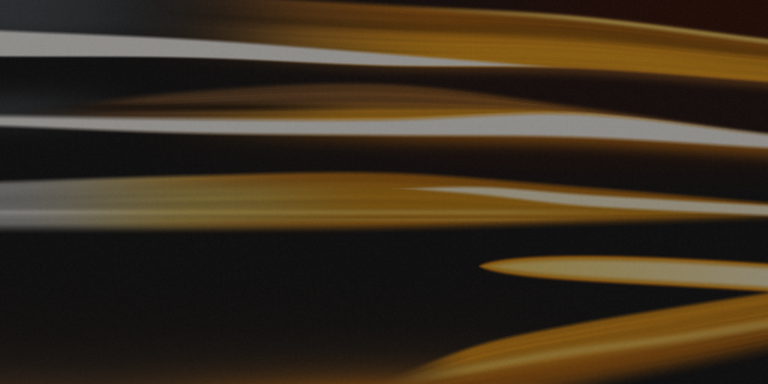
This background is drawn by a WebGL 1 fragment shader. Its source:

```glsl
precision highp float;
uniform vec2 u_resolution;

#define BLACK vec3(0.068, 0.064, 0.064)
#define EMBER vec3(0.135, 0.055, 0.035)
#define STEEL vec3(0.20, 0.215, 0.225)
#define BROWN vec3(0.25, 0.175, 0.11)
#define AMBER vec3(0.41, 0.24, 0.055)
#define GOLD vec3(0.51, 0.345, 0.07)
#define PALE vec3(0.55, 0.47, 0.24)
#define WHITE vec3(0.56, 0.552, 0.54)
#define STREAKS 0.30
#define GRAIN 0.012

float hash(vec2 p) {
  return fract(sin(dot(p, vec2(127.1, 311.7))) * 43758.5453);
}

float noise(vec2 p) {
  vec2 i = floor(p), f = fract(p);
  f = f * f * (3.0 - 2.0 * f);
  return mix(mix(hash(i), hash(i + vec2(1, 0)), f.x),
             mix(hash(i + vec2(0, 1)), hash(i + vec2(1, 1)), f.x), f.y);
}

// Cubic interpolation weight of a knot at distance t
float weight(float t) {
  t = abs(t);
  if (t < 1.0) return 1.0 + t * t * (1.5 * t - 2.5);
  return t < 2.0 ? 2.0 + t * (-4.0 + t * (2.5 - 0.5 * t)) : 0.0;
}

// Smooth curve through five evenly spaced heights
float curve(float x, float a, float b, float c, float d, float e) {
  float s = 4.0 * clamp(x, 0.0, 1.0);
  return (2.0 * a - b) * weight(s + 1.0) + a * weight(s) + b * weight(s - 1.0)
       + c * weight(s - 2.0) + d * weight(s - 3.0) + e * weight(s - 4.0)
       + (2.0 * e - d) * weight(s - 5.0);
}

// Soft-edged region between two heights
float span(float y, float lo, float hi, float softLo, float softHi) {
  return smoothstep(lo - softLo, lo + softLo, y)
       * (1.0 - smoothstep(hi - softHi, hi + softHi, y));
}

float line(float y, float center, float width) {
  float d = (y - center) / width;
  return exp(-d * d);
}

// Fine fibres that follow a band; q runs across it
float fibres(float x, float q) {
  float n = 0.6 * noise(vec2(x * 2.5, q * 8.0)) + 0.4 * noise(vec2(x * 4.0, q * 21.0));
  return 1.0 + STREAKS * (n - 0.5);
}

void main() {
  vec2 uv = gl_FragCoord.xy / u_resolution;
  float x = uv.x, y = uv.y;
  float right = max(2.0 * x - 1.0, 0.0);
  float warm = smoothstep(0.15, 0.75, x);

  // Dark ground, smoke at the upper left, ember at the upper right
  vec3 col = BLACK;
  col = mix(col, STEEL, 0.75 * (1.0 - smoothstep(0.0, 0.38, x)) * smoothstep(0.84, 0.95, y));
  col = mix(col, STEEL, 0.5 * (1.0 - smoothstep(0.0, 0.22, x)) * line(y, 0.715, 0.05));
  col = mix(col, EMBER, 0.9 * smoothstep(0.5, 0.9, x) * smoothstep(0.82, 0.93, y));
  col = mix(col, EMBER, 0.35 * warm * smoothstep(0.48, 0.6, y));

  // Upper fan with a bright ridge and a white wedge
  float hi = curve(x, 1.08, 1.02, 0.987, 0.956, 0.896);
  float lo = curve(x, 0.852, 0.849, 0.829, 0.823, 0.788);
  float q = (y - lo) / (hi - lo);
  vec3 fill = mix(BROWN, mix(GOLD, AMBER, smoothstep(0.3, 0.85, q)), smoothstep(0.2, 0.62, x));
  fill *= fibres(x, q) * (1.0 - 0.22 * line(q, 0.7, 0.15));
  col = mix(col, fill, span(y, lo, hi, 0.008, 0.01) * smoothstep(0.14, 0.42, x));
  col = mix(col, PALE, 0.85 * line(y, hi - 0.004, 0.007) * smoothstep(0.45, 0.8, x));
  col = mix(col, GOLD, 0.6 * line(q, 0.28, 0.1) * smoothstep(0.4, 0.75, x));
  float top = curve(x, 0.927, 0.904, 0.867, 0.825, 0.77);
  col += AMBER * 0.35 * warm * line(y, lo - 0.004, 0.018) * (1.0 - smoothstep(lo, lo + 0.01, y));
  col = mix(col, WHITE, smoothstep(0.0, 0.014, top - y) * smoothstep(-0.004, 0.006, y - lo));

  // Second fan over a long white ribbon
  hi = curve(x, 0.703, 0.760, 0.779, 0.721, 0.648);
  top = curve(x, 0.698, 0.690, 0.688, 0.703, 0.650);
  lo = curve(x, 0.672, 0.654, 0.648, 0.643, 0.615);
  q = (y - top) / max(hi - top, 0.01);
  fill = mix(GOLD, mix(BROWN, AMBER, 0.45 * warm), smoothstep(0.0, 0.6, q));
  fill = mix(BROWN, fill, smoothstep(0.15, 0.5, x)) * fibres(x, q + 7.0);
  fill *= 1.0 - 0.5 * line(y, 0.721, 0.012) * (1.0 - smoothstep(0.3, 0.5, x));
  col = mix(col, fill, span(y, lo, hi, 0.01, 0.012) * smoothstep(0.0, 0.2, x));
  col = mix(col, AMBER, 0.8 * warm * line(y, lo, 0.03) * step(y, top));
  col = mix(col, WHITE, span(y, lo, top, 0.008, 0.01));

  // Middle veil, grey at the left and gold at the right
  hi = curve(x, 0.526, 0.542, 0.549, 0.513, 0.471);
  lo = curve(x, 0.406, 0.406, 0.409, 0.422, 0.437);
  q = (y - lo) / (hi - lo);
  fill = mix(WHITE * 0.68, mix(PALE * 0.8, GOLD * 0.9, smoothstep(0.25, 0.52, x)), smoothstep(0.0, 0.28, x));
  fill = mix(fill, AMBER, 0.8 * smoothstep(0.6, 1.0, q) * smoothstep(0.1, 0.4, x));
  fill = mix(fill, AMBER, 0.6 * (1.0 - smoothstep(0.0, 0.3, q)) * smoothstep(0.1, 0.4, x));
  col = mix(col, fill * fibres(x, q * 0.6 + 13.0), span(y, lo, hi, 0.018, 0.009));
  col = mix(col, mix(WHITE, PALE, smoothstep(0.0, 0.3, x)), 0.55 * line(y, 0.447, 0.008) * (1.0 - smoothstep(0.6, 0.85, x)));
  col = mix(col, PALE, 0.35 * line(y, 0.428, 0.005) * smoothstep(0.2, 0.5, x) * (1.0 - smoothstep(0.6, 0.8, x)));
  float taper = 1.0 - pow(1.0 - right, 4.0);
  float mid = curve(right, 0.510, 0.503, 0.480, 0.465, 0.452);
  float inside = 0.026 * taper * (1.0 - 0.25 * right) - abs(y - mid);
  col = mix(col, mix(PALE, WHITE, 0.75), smoothstep(0.0, 0.014, inside));

  // Rounded tongue with an amber rim
  float t = clamp((x - 0.622) / 0.378, 0.0, 1.0);
  mid = 0.307 - 0.009 * t - 0.021 * t * t;
  inside = 0.043 * sqrt(1.0 - pow(1.0 - t, 4.0)) - abs(y - mid);
  fill = mix(AMBER, GOLD, smoothstep(0.004, 0.014, inside));
  fill = mix(fill, mix(PALE, WHITE, 0.65 * t), smoothstep(0.008, 0.027, inside));
  col = mix(col, fill, smoothstep(0.0, 0.011, inside));

  // Low glow and the rising flame at the lower right
  col = mix(col, BROWN, 0.6 * exp(-y * 17.0) * (1.0 - smoothstep(0.6, 0.85, x)));
  col = mix(col, AMBER, 0.85 * exp(-y * 32.0) * smoothstep(0.1, 0.55, x) * (1.0 - smoothstep(0.6, 0.8, x)));
  hi = curve(right, 0.010, 0.102, 0.156, 0.198, 0.237);
  lo = curve(right, -0.040, -0.020, 0.008, 0.050, 0.100);
  q = (y - lo) / (hi - lo);
  fill = mix(AMBER, GOLD, 0.7 * smoothstep(0.15, 0.7, q)) * fibres(x, q + 23.0);
  col = mix(col, fill, span(y, lo, hi, 0.035, 0.008) * smoothstep(0.5, 0.62, x));
  mid = curve(right, 0.0, 0.044, 0.086, 0.117, 0.156);
  col = mix(col, PALE, 0.65 * line(y, mid, 0.013) * smoothstep(0.48, 0.65, x));

  // Faint grain
  col += GRAIN * (hash(floor(uv * vec2(512.0, 256.0))) - 0.5);
  gl_FragColor = vec4(col, 1.0);
}
```
